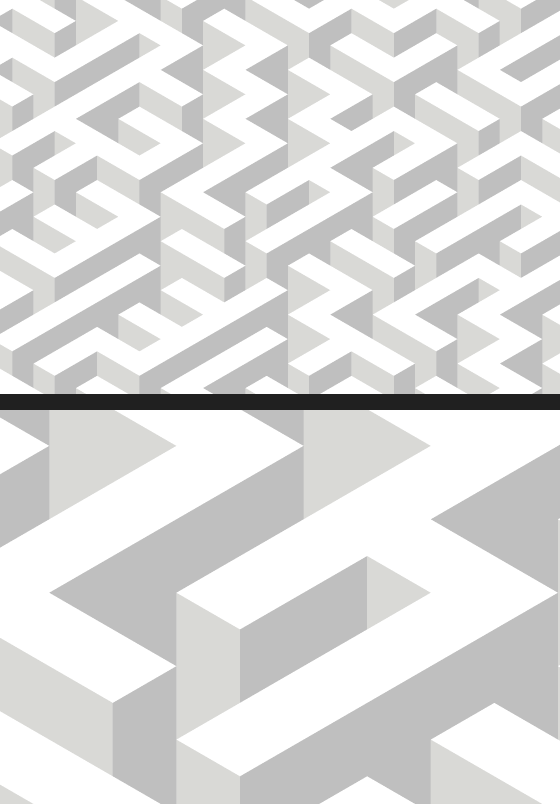
Top, the full canvas; bottom, a detail of the centre.
A Shadertoy shader for this pattern:

```glsl
// Isometric maze of white-topped walls with two tones of shaded side faces.
// Every pillar of a square lattice grows one wall in a hashed direction; a
// view ray is then walked from the top plane down to the first wall it meets.

const vec3 TOP_WHITE  = vec3(1.0);
const vec3 LEFT_GREY  = vec3(0.85, 0.85, 0.84);
const vec3 RIGHT_GREY = vec3(0.75);

const float HALF_WIDTH = 0.0538;            // half a cell rhombus, canvas heights
const vec2 LATTICE_ORIGIN = vec2(0.354, 0.978);
const int RAY_STEPS = 24;
const int SAMPLES = 3;                      // per axis, for smooth edges

vec3 hash3(vec2 p) {
    vec3 q = fract(p.xyx * vec3(0.1031, 0.1030, 0.0973));
    q += dot(q, q.yxz + 33.33);
    return fract((q.xxy + q.yzz) * q.zyx);
}

// Direction of the wall grown by a pillar: slow drift makes long runs along y
vec2 wallDirection(vec2 pillar, float alongY) {
    vec3 own = hash3(pillar + 71.0);
    vec3 group = hash3(floor(pillar / vec2(2.0, 4.0)) + 153.0);
    float drift = fract(dot(pillar, vec2(0.618, 0.16)) + 0.4 * own.x);
    vec2 axis = drift < alongY ? vec2(0.0, 1.0) : vec2(1.0, 0.0);
    float side = group.x < 0.5 ? -1.0 : 1.0;
    return axis * (own.y < 0.25 ? -side : side);
}

// Even-even cells are pillars, odd-odd cells are rooms, the rest may be walls
bool isWall(vec2 cell) {
    vec2 odd = mod(cell, 2.0);
    if (odd.x == odd.y) return odd.x < 0.5;
    vec2 pillar = (cell - odd) * 0.5;
    const float ALONG_Y = 0.59;
    return wallDirection(pillar, ALONG_Y) == odd
        || wallDirection(pillar + odd, ALONG_Y) == -odd;
}

// Screen to top plane: x runs down-right, y runs down-left
vec2 toPlane(vec2 p, float halfWidth) {
    vec2 s = p / (halfWidth * vec2(1.0, 0.57735));
    return 0.5 * vec2(s.x - s.y, -s.x - s.y);
}

// Follow the descending ray cell by cell, alternating between the two axes
vec3 mazeColor(vec2 plane) {
    vec2 cell = floor(plane);
    if (isWall(cell)) return TOP_WHITE;
    vec2 inside = plane - cell;
    bool crossX = inside.x < inside.y;
    for (int i = 0; i < RAY_STEPS; i++) {
        cell -= crossX ? vec2(1.0, 0.0) : vec2(0.0, 1.0);
        if (isWall(cell)) return crossX ? RIGHT_GREY : LEFT_GREY;
        crossX = !crossX;
    }
    return RIGHT_GREY;
}

void mainImage(out vec4 fragColor, in vec2 fragCoord) {
    vec3 sum = vec3(0.0);
    for (int j = 0; j < SAMPLES; j++) {
        for (int i = 0; i < SAMPLES; i++) {
            vec2 offset = (vec2(i, j) + 0.5) / float(SAMPLES) - 0.5;
            vec2 p = (fragCoord + offset) / iResolution.y;
            sum += mazeColor(toPlane(p - LATTICE_ORIGIN, HALF_WIDTH));
        }
    }
    fragColor = vec4(sum / float(SAMPLES * SAMPLES), 1.0);
}
```
